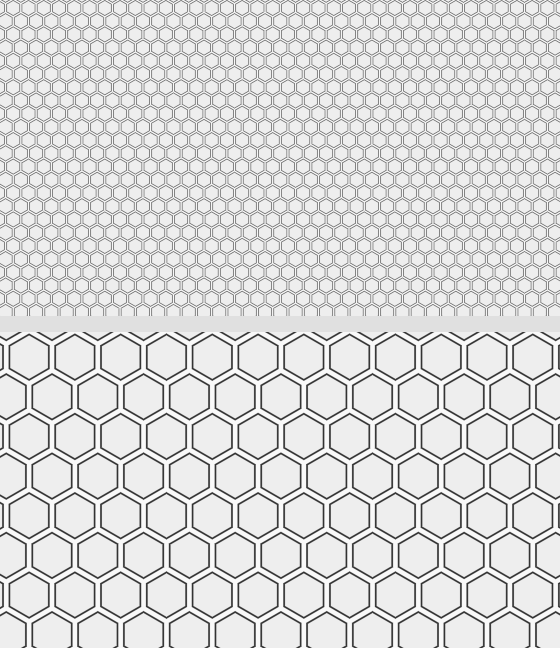
Top, the full canvas; bottom, a detail of the centre.
A WebGL 2 fragment shader for this pattern:

```glsl
#version 300 es
precision highp float;
// Pale honeycomb: grey hexagons with thin dark outlines, parted by near-white gaps.

uniform vec2 u_resolution;
out vec4 fragColor;

// Offset from the nearest cell centre; neighbours in a row are 1 apart.
vec2 hexCell(vec2 q) {
    vec2 period = vec2(1.0, sqrt(3.0));
    vec2 even = mod(q + 0.5 * period, period) - 0.5 * period;
    vec2 odd = mod(q, period) - 0.5 * period;
    return dot(even, even) < dot(odd, odd) ? even : odd;
}

// Distance from the centre, constant along a pointy-top hexagon; 0.5 on the cell border.
float hexDistance(vec2 p) {
    p = abs(p);
    return max(p.x, dot(p, vec2(0.5, 0.5 * sqrt(3.0))));
}

// Tent-filtered share of a pixel that lies inside the given radius.
float inside(float radius, float d, float pixel) {
    float t = clamp((radius - d) / (0.8 * pixel), -1.0, 1.0);
    return 0.5 + t - 0.5 * t * abs(t);
}

void main() {
    // Cell pitch as a share of the canvas height
    float pitch = 0.0483;
    vec2 p = (gl_FragCoord.xy - vec2(0.5 * u_resolution.x, 0.0)) / u_resolution.y;
    vec2 q = (p - vec2(0.001, 0.5983)) / pitch;
    float pixel = 1.0 / (u_resolution.y * pitch);
    float d = hexDistance(hexCell(q));

    // Tile face and the lighter gap around it
    float edge = 0.43;
    vec3 color = mix(vec3(0.975), vec3(0.933), inside(edge, d, pixel));

    // Thin outline, weighted by its coverage of the pixel
    float halfLine = 0.0185;
    float outline = inside(edge + halfLine, d, pixel) - inside(edge - halfLine, d, pixel);
    color = mix(color, vec3(0.2), outline);

    fragColor = vec4(color, 1.0);
}
```
